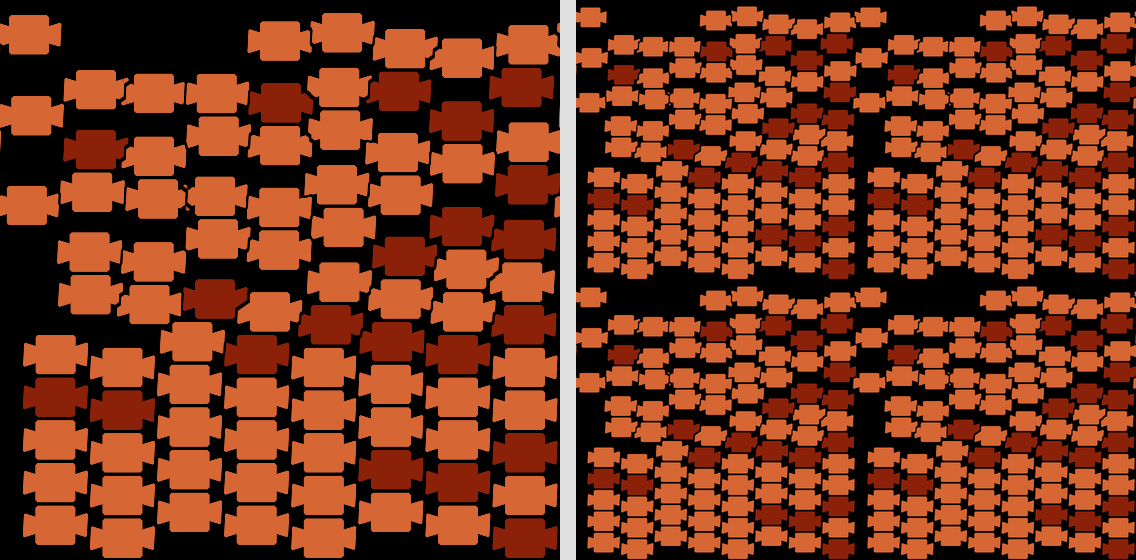
Left: one tile. Right: repeated 2 by 2.
Write a three.js fragment shader that draws this pattern.

```glsl
// Staggered columns of winged paving tiles on black. Each column is stacked tightly
// from the bottom; higher up, gaps open after every second tile and columns drift.
// All offsets wrap around the unit square, so the drawing tiles in both directions.
varying vec2 vUv;

const vec3 GROUND = vec3(0.0);
const vec3 CLAY = vec3(0.84, 0.40, 0.20);
const vec3 RUST = vec3(0.55, 0.13, 0.04);
const vec2 PITCH = vec2(0.1198, 0.0762);   // spacing of columns and of stacked tiles
const float LAST_COLUMN = 7.0;
const float MIN_JOINT = 0.004;             // narrowest joint between two tiles
const float EDGE = 0.0008;                 // half width of the smoothed edge

float hash(vec2 p) {
  return fract(sin(dot(p, vec2(127.1, 311.7))) * 43758.5453);
}

// Shortest offset on the wrapping unit square.
vec2 wrapOffset(vec2 d) {
  return d - floor(d + 0.5);
}

// Box with cut corners.
float chamferBox(vec2 p, vec2 halfSize, float cut) {
  vec2 d = abs(p) - halfSize;
  return max(max(d.x, d.y), (d.x + d.y + cut) * 0.7071);
}

// Central block plus two side wings that flare towards slightly slanted tips.
float wingedTile(vec2 p, vec2 body, vec2 tip, float rootHeight) {
  float block = chamferBox(p, body, 0.004);
  float slope = (tip.y - rootHeight) / (tip.x - body.x);
  float flare = abs(p.y) - rootHeight - slope * (abs(p.x) - body.x);
  float wings = max(chamferBox(p - vec2(0.05 * p.y, 0.0), tip, 0.003), flare * 0.96);
  return min(block, wings);
}

// Number of tiles in a column; the column before the first is a sparse filler.
float tileCount(float column) {
  if (column < 0.0) return 3.0;
  if (column < 2.5) return 10.0;
  return abs(mod(column, 3.0) - 1.0) < 0.5 ? 12.0 : 11.0;
}

// Gaps that lie below a tile, one for every second tile above the tight stack.
float gapsBelow(float tile, float firstLoose) {
  return max(0.0, floor((tile - firstLoose + 1.0) * 0.5));
}

vec2 tileCentre(float column, float tile, float count) {
  float jitter = hash(vec2(column + 3.0, tile + 5.0)) - 0.5;
  if (column < 0.0) return vec2(0.055 + 0.016 * jitter, 0.642 + 0.15 * tile + 0.02 * jitter);

  // Height: tight stack, then shared-out slack.
  float firstLoose = 4.0 + floor(column * 0.5);
  float slack = 1.0 - count * PITCH.y;
  float gap = slack / (gapsBelow(count, firstLoose) + 1.0);
  gap = min(gap, 0.03 + 0.012 * hash(vec2(column, 9.0)));
  float base = 0.039 + 0.023 * mod(LAST_COLUMN - column, 3.0);
  float y = base + tile * PITCH.y + gap * gapsBelow(tile, firstLoose);

  // Side: upper tiles move towards the last column.
  float fromLast = LAST_COLUMN - column;
  float loose = smoothstep(0.36, 0.5, y) * (1.0 - 0.4 * smoothstep(0.92, 1.0, y));
  float x = 0.9375 - fromLast * (PITCH.x - 0.0095 * loose) + 0.015 * jitter * loose;
  return vec2(x, y);
}

// Evenly shared choice of rust tiles, more frequent in the last columns.
float isRust(float column, float tile) {
  float share = column > 4.5 ? 0.42 : 0.12;
  return step(fract(tile * 0.618 + hash(vec2(column, 2.0))), share);
}

void main() {
  float nearest = 1.0;
  float second = 1.0;
  float rust = 0.0;

  for (int i = 0; i < 9; i++) {
    float column = float(i) - 1.0;
    float count = tileCount(column);
    for (int j = 0; j < 12; j++) {
      float tile = float(j);
      if (tile >= count) break;
      vec2 p = wrapOffset(vUv - tileCentre(column, tile, count));
      float d = wingedTile(p, vec2(0.0358, 0.0352), vec2(0.0573, 0.0222), 0.0156);
      if (d < nearest) {
        second = nearest;
        nearest = d;
        rust = isRust(column, tile);
      } else {
        second = min(second, d);
      }
    }
  }

  // Keep a dark joint wherever two wings would meet.
  float shape = max(nearest, 0.5 * (MIN_JOINT - (second - nearest)));
  float cover = 1.0 - smoothstep(-EDGE, EDGE, shape);
  gl_FragColor = vec4(mix(GROUND, mix(CLAY, RUST, rust), cover), 1.0);
}
```
